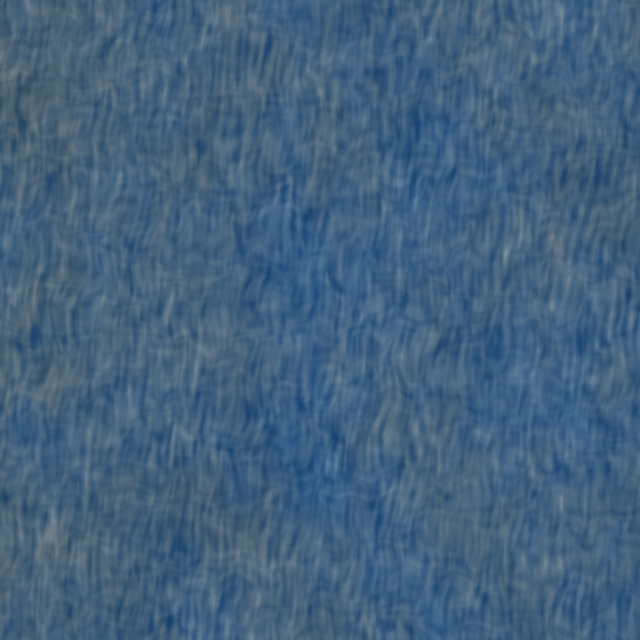
Give the GLSL for this texture, as a Shadertoy shader.

```glsl
const vec3 MEAN_BLUE = vec3(0.264, 0.384, 0.492);
const vec3 TONE_STEP = vec3(0.056, 0.047, 0.036);   // dark to light fibre
const vec3 DYE_STEP = vec3(-0.024, -0.003, 0.026);  // grey to saturated blue
const vec3 DARK_DAB = vec3(0.10, 0.27, 0.46);
const vec3 PALE_FLECK = vec3(0.47, 0.56, 0.62);

const float LEAN = 0.08;                      // sideways drift of the fibres
const float WOBBLE = 0.006;
const vec2 STREAK_SCALE = vec2(98.0, 20.0);   // cells per canvas
const vec2 FIBRE_SCALE = vec2(150.0, 46.0);
const vec2 CRUMPLE_SCALE = vec2(58.0, 44.0);
const vec2 CROSS_SCALE = vec2(30.0, 95.0);
const vec2 BLOTCH_SCALE = vec2(21.0, 12.0);
const vec2 CLOUD_SCALE = vec2(5.0, 4.0);
const float NOISE_GAIN = 4.2;                 // brings noise to unit spread

vec2 hashGradient(vec2 cell) {
    vec3 h = fract(vec3(cell.xyx) * vec3(0.1031, 0.1030, 0.0973));
    h += dot(h, h.yzx + 33.33);
    return 2.0 * fract((h.xx + h.yz) * h.zy) - 1.0;
}

float noise(vec2 p) {
    vec2 cell = floor(p);
    vec2 f = p - cell;
    vec2 w = f * f * f * (f * (f * 6.0 - 15.0) + 10.0);
    vec2 e = vec2(1.0, 0.0);
    float bottom = mix(dot(hashGradient(cell), f),
                       dot(hashGradient(cell + e.xy), f - e.xy), w.x);
    float top = mix(dot(hashGradient(cell + e.yx), f - e.yx),
                    dot(hashGradient(cell + e.xx), f - e.xx), w.x);
    return mix(bottom, top, w.y);
}

// Noise layer of about unit spread, with its own offset
float layer(vec2 p, vec2 scale, float seed) {
    return NOISE_GAIN * noise(p * scale + seed * vec2(17.3, 41.7));
}

void mainImage(out vec4 fragColor, in vec2 fragCoord) {
    vec2 uv = fragCoord / iResolution.y;

    // Leaning, slightly wavy fibre coordinates
    vec2 p = uv;
    p.x -= LEAN * uv.y;
    p.x += WOBBLE * layer(uv, vec2(9.0, 11.0), 1.0) * 0.6;
    p.y += WOBBLE * layer(uv, vec2(24.0, 15.0), 2.0);

    // Layers from fine to coarse
    float streak = layer(p, STREAK_SCALE, 3.0);
    float fibre = layer(p, FIBRE_SCALE, 4.0);
    float crumple = layer(p, CRUMPLE_SCALE, 5.0);
    float crossThread = layer(p, CROSS_SCALE, 6.0);
    float blotch = layer(p, BLOTCH_SCALE, 7.0);
    float cloud = layer(uv, CLOUD_SCALE, 8.0);

    // Streaks fade in and out across the cloth
    float streakiness = 1.0 + 0.3 * layer(uv, vec2(8.0, 7.0), 9.0);
    float tone = 0.60 * streak * streakiness + 0.30 * fibre + 0.42 * crumple
               + 0.24 * crossThread + 0.34 * blotch + 0.24 * cloud;

    // Dye is strongest right of the middle and where the cloth is dark
    float centre = 0.9 - 2.4 * length((uv - vec2(0.64, 0.48)) * vec2(1.0, 0.55));
    float dye = centre + 0.65 * layer(uv, CLOUD_SCALE, 10.0)
              + 0.35 * layer(p, BLOTCH_SCALE, 11.0) - 0.25 * tone;

    vec3 color = MEAN_BLUE + TONE_STEP * tone + DYE_STEP * clamp(dye, -1.8, 1.8);

    // Scattered deep blue dabs and rare pale flecks
    float dab = smoothstep(1.5, 3.2, -0.7 * streak - 0.8 * blotch - 0.5 * crumple);
    float fleck = smoothstep(2.0, 3.4, 0.9 * streak + 0.6 * crumple + 0.5 * cloud);
    color = mix(color, DARK_DAB, 0.5 * dab);
    color = mix(color, PALE_FLECK, 0.5 * fleck);

    fragColor = vec4(clamp(color, 0.0, 1.0), 1.0);
}
```
